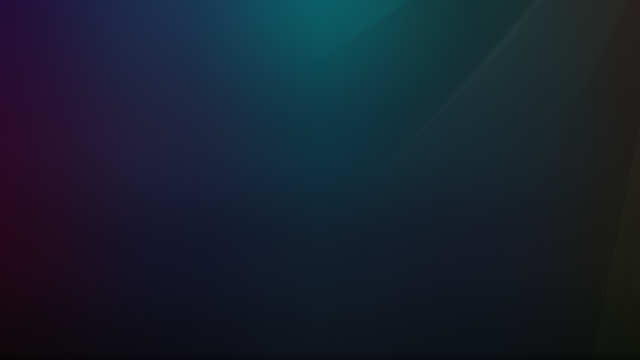
A Shadertoy shader for this background:

```glsl
// Horizontal colour bands, five stops each from left to right
const vec3 TOP_VIOLET = vec3(0.14, 0.05, 0.22);
const vec3 TOP_BLUE   = vec3(0.11, 0.19, 0.31);
const vec3 TOP_TEAL   = vec3(0.04, 0.37, 0.40);
const vec3 TOP_SLATE  = vec3(0.08, 0.20, 0.21);
const vec3 TOP_BROWN  = vec3(0.14, 0.12, 0.11);

const vec3 MID_PLUM   = vec3(0.17, 0.04, 0.17);
const vec3 MID_INDIGO = vec3(0.13, 0.13, 0.24);
const vec3 MID_TEAL   = vec3(0.06, 0.21, 0.27);
const vec3 MID_SLATE  = vec3(0.08, 0.16, 0.19);
const vec3 MID_UMBER  = vec3(0.12, 0.11, 0.10);

const vec3 LOW_WINE   = vec3(0.14, 0.03, 0.09);
const vec3 LOW_INDIGO = vec3(0.08, 0.08, 0.17);
const vec3 LOW_NAVY   = vec3(0.07, 0.12, 0.18);
const vec3 LOW_DUSK   = vec3(0.08, 0.10, 0.15);
const vec3 LOW_OLIVE  = vec3(0.10, 0.10, 0.07);

const vec3 BASE_WINE  = vec3(0.05, 0.03, 0.04);
const vec3 BASE_INK   = vec3(0.05, 0.05, 0.08);
const vec3 BASE_NAVY  = vec3(0.06, 0.08, 0.11);
const vec3 BASE_DUSK  = vec3(0.05, 0.07, 0.09);
const vec3 BASE_OLIVE = vec3(0.05, 0.06, 0.04);

const float MID_HEIGHT = 0.62;
const float LOW_HEIGHT = 0.30;
const float REFERENCE_ASPECT = 16.0 / 9.0;

// Light tints of the slanted sheets
const vec3 MIST_TINT  = vec3(0.040, 0.032, 0.030);
const vec3 TEAL_TINT  = vec3(0.000, 0.030, 0.030);
const vec3 GREEN_TINT = vec3(0.004, 0.018, 0.015);
const vec3 OLIVE_TINT = vec3(0.022, 0.024, 0.012);
const float RIDGE_WIDTH = 0.010;
const float GRAIN = 0.004;

float hash(vec2 p) {
    return fract(sin(dot(p, vec2(127.1, 311.7))) * 43758.5453);
}

// Blend weight between two stops, softened at both ends
float ease(float lo, float hi, float v) {
    float t = clamp((v - lo) / (hi - lo), 0.0, 1.0);
    return mix(t, t * t * (3.0 - 2.0 * t), 0.5);
}

vec3 ramp(float x, vec3 a, vec3 b, vec3 c, vec3 d, vec3 e) {
    vec3 col = mix(a, b, ease(0.0, 0.25, x));
    col = mix(col, c, ease(0.25, 0.5, x));
    col = mix(col, d, ease(0.5, 0.75, x));
    return mix(col, e, ease(0.75, 1.0, x));
}

// x: signed distance, positive right of a descending line; y: 0..1 along it
vec2 lineCoords(vec2 p, vec2 top, vec2 bottom) {
    vec2 span = bottom - top;
    vec2 dir = normalize(span);
    return vec2(dot(p - top, vec2(-dir.y, dir.x)), dot(p - top, dir) / length(span));
}

// Sheet of light with one crisp edge, fading inward over the given reach
float sheet(float d, float softness, float reach) {
    return smoothstep(-softness, softness, d) * exp(-max(d, 0.0) / reach);
}

void mainImage(out vec4 fragColor, in vec2 fragCoord) {
    vec2 uv = fragCoord / iResolution.xy;
    vec2 p = vec2(uv.x * REFERENCE_ASPECT, uv.y);

    // Background bands
    vec3 top  = ramp(uv.x, TOP_VIOLET, TOP_BLUE, TOP_TEAL, TOP_SLATE, TOP_BROWN);
    vec3 mid  = ramp(uv.x, MID_PLUM, MID_INDIGO, MID_TEAL, MID_SLATE, MID_UMBER);
    vec3 low  = ramp(uv.x, LOW_WINE, LOW_INDIGO, LOW_NAVY, LOW_DUSK, LOW_OLIVE);
    vec3 base = ramp(uv.x, BASE_WINE, BASE_INK, BASE_NAVY, BASE_DUSK, BASE_OLIVE);
    vec3 col = mix(base, low, ease(0.0, LOW_HEIGHT, uv.y));
    col = mix(col, mid, ease(LOW_HEIGHT, MID_HEIGHT, uv.y));
    col = mix(col, top, ease(MID_HEIGHT, 1.0, uv.y));

    // Long, slightly bowed beam with a thin bright ridge
    vec2 beam = lineCoords(p, vec2(1.493, 1.0), vec2(0.972, 0.444));
    beam.x -= 0.048 * beam.y * (1.0 - beam.y);
    float beamFade = 1.0 - smoothstep(0.2, 1.1, beam.y);
    float ridge = exp(-pow(beam.x / RIDGE_WIDTH, 2.0));
    col += MIST_TINT * beamFade * (0.7 * sheet(beam.x, 0.006, 0.22) + 0.5 * ridge);

    // Teal sheet on the left of the upper slant
    vec2 slant = lineCoords(p, vec2(1.134, 1.0), vec2(0.88, 0.826));
    col += TEAL_TINT * sheet(-slant.x, 0.006, 0.15) * (1.0 - smoothstep(0.1, 1.1, slant.y));

    // Faint green sheet near the upper right
    vec2 veil = lineCoords(p, vec2(1.748, 1.0), vec2(1.505, 0.537));
    col += GREEN_TINT * sheet(-veil.x, 0.008, 0.14) * (1.0 - smoothstep(0.3, 1.1, veil.y));

    // Two olive sheets along the right side
    vec2 outer = lineCoords(p, vec2(1.778, 0.653), vec2(1.644, 0.0));
    vec2 inner = lineCoords(p, vec2(1.778, 0.329), vec2(1.713, 0.0));
    col += OLIVE_TINT * sheet(outer.x, 0.005, 0.16) * mix(0.5, 1.0, uv.y);
    col += 0.3 * OLIVE_TINT * sheet(inner.x, 0.005, 0.12);

    // Dark lower rim and fine grain against banding
    col *= mix(0.75, 1.0, smoothstep(0.0, 0.03, uv.y));
    col += GRAIN * (hash(uv) - 0.5);
    fragColor = vec4(clamp(col, 0.0, 1.0), 1.0);
}
```
